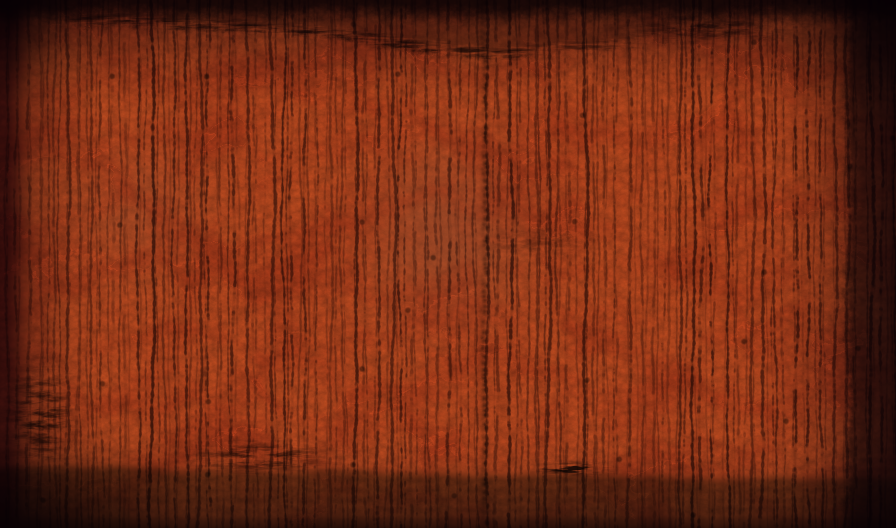
Reproduce this texture procedurally as a Shadertoy shader.

```glsl
float hash(vec2 p) {
    vec3 q = fract(vec3(p.xyx) * 0.1031);
    q += dot(q, q.yzx + 33.33);
    return fract((q.x + q.y) * q.z);
}

// Distance to the nearest scattered point.
float cellular(vec2 p) {
    vec2 cell = floor(p);
    float nearest = 2.0;
    for (int j = -1; j <= 1; j++)
    for (int i = -1; i <= 1; i++) {
        vec2 id = cell + vec2(i, j);
        vec2 site = id + vec2(hash(id), hash(id + 57.3));
        nearest = min(nearest, distance(p, site));
    }
    return nearest;
}

float layeredCells(vec2 p) {
    float sum = 0.0, gain = 0.5;
    for (int i = 0; i < 4; i++) {
        sum += gain * cellular(p);
        p = mat2(1.6, 1.2, -1.2, 1.6) * p + 11.7;
        gain *= 0.55;
    }
    return sum;
}

float waves(float t, float seed) {
    return 0.5 * sin(t + seed) + 0.3 * sin(2.3 * t + seed * 1.7) + 0.2 * sin(5.9 * t + seed * 2.9);
}

// Hand-drawn vertical lines, bent at the fold, with beaded broken ink.
float inkLines(vec2 p, float count, float fold, float width, float seed, float rough, float soft) {
    float x = p.x * count, ink = 0.0;
    float base = floor(x);
    for (int i = -1; i <= 1; i++) {
        float id = base + float(i);
        float a = hash(vec2(id, seed)), b = hash(vec2(id, seed + 7.0));
        float bend = (b - 0.5) * 1.6 * (0.3 - abs(p.y - fold)) + 0.16 * waves(p.y * 12.0, a * 40.0);
        float center = id + 0.5 + (a - 0.5) * 0.5 + bend;
        float d = abs(x - center) / count;
        float w = width * (0.75 + 0.5 * b + 0.25 * waves(p.y * 50.0, a * 90.0) + rough);
        float gap = smoothstep(-0.5, 0.2, waves(p.y * 37.0, b * 70.0) + a * 1.2 - 0.3 + 0.5 * rough);
        float line = 1.0 - smoothstep(w - soft, w + soft, d);
        ink = max(ink, line * mix(0.2, 1.0, gap) * (0.4 + 0.6 * hash(vec2(id, seed + 19.0))));
    }
    return ink;
}

float blob(vec2 p, vec2 center, vec2 size) {
    vec2 q = (p - center) / size;
    return exp(-dot(q, q));
}

// Dry-brush streaks confined to a soft patch.
float brush(vec2 uv, vec2 center, vec2 size, vec2 grain) {
    float bristles = 1.0 - smoothstep(0.15, 0.6, layeredCells(uv * grain));
    return blob(uv, center, size) * bristles;
}

void mainImage(out vec4 fragColor, in vec2 fragCoord) {
    vec2 uv = fragCoord / iResolution.xy;
    float aspect = iResolution.x / iResolution.y;
    float soft = max(1.0 / iResolution.y, 0.002);
    vec2 p = vec2(uv.x * aspect, uv.y);

    // Mottled stained paper
    float stain = layeredCells(p * vec2(5.0, 8.0) + 0.25 * waves(p.x * 9.0, p.y * 6.0));
    float fiber = layeredCells(p * vec2(42.0, 56.0));
    float beads = cellular(p * vec2(75.0, 95.0));
    vec3 color = mix(vec3(0.66, 0.26, 0.11), vec3(0.585, 0.2, 0.088), smoothstep(0.25, 0.75, stain));
    color *= 0.97 + 0.4 * (0.48 - fiber) + 0.08 * (0.45 - beads);
    float pale = blob(uv, vec2(0.5, 0.56), vec2(0.08, 0.15)) + 0.5 * blob(uv, vec2(0.15, 0.6), vec2(0.07, 0.12));
    color = mix(color, vec3(0.54, 0.28, 0.17), 0.6 * pale * (1.2 - stain));

    // Thin paper creases
    float fold = abs(waves(p.x * 7.0 + 3.0 * stain, 1.0) + waves(p.y * 9.0 - 2.0 * p.x, 4.0) + 0.4 * (fiber - 0.45));
    color *= 1.0 + 0.14 * (1.0 - smoothstep(0.0, 0.07, fold)) * smoothstep(0.35, 0.6, stain);

    // Bold ink lines with faint dashes between
    float rough = 1.3 * (0.47 - beads) + 0.8 * (0.45 - fiber);
    float bold = inkLines(p, 44.0, 0.57, 0.0022, 3.0, rough, soft);
    float fine = inkLines(p + 0.013, 53.0, 0.57, 0.0013, 41.0, 1.6 * rough, soft);
    color *= mix(vec3(1.0), vec3(0.42, 0.38, 0.42), max(bold, fine * 0.75));
    float seam = exp(-pow((uv.x - 0.541 - 0.002 * waves(uv.y * 9.0, 2.0)) / 0.004, 2.0));
    color *= 1.0 - 0.38 * seam * (1.2 - 1.2 * beads);

    // A few specks
    float speck = 1.0 - smoothstep(0.01, 0.03, cellular(p * 4.0 + 3.1));
    color *= 1.0 - 0.4 * speck;

    // Broad falloff toward the borders
    float sides = smoothstep(-0.05, 0.12, uv.x) * smoothstep(-0.03, 0.16, 1.0 - uv.x);
    float ends = smoothstep(-0.14, 0.2, uv.y) * smoothstep(-0.06, 0.22, 1.0 - uv.y);
    color *= mix(0.5, 1.0, sides) * mix(0.46, 1.0, ends);

    // Painted bands with ragged inner edges
    float ragX = 0.003 * waves(uv.y * 17.0, 0.8) + 0.008 * (fiber - 0.45);
    float ragY = 0.005 * waves(uv.x * 23.0, 2.1) + 0.016 * (fiber - 0.45);
    float bottom = 1.0 - smoothstep(-0.012, 0.012, uv.y - 0.115 + 0.025 * uv.x + ragY);
    float right = 0.65 * smoothstep(-0.006, 0.006, uv.x - 0.946 + ragX) + 0.35 * smoothstep(0.92, 0.97, uv.x + ragX);
    float left = 1.0 - smoothstep(-0.014, 0.018, uv.x - 0.02 + ragX);
    color *= mix(vec3(1.0), vec3(0.62, 0.67, 0.64), bottom);
    color *= mix(vec3(1.0), vec3(0.46, 0.46, 0.52), right);
    color *= mix(vec3(1.0), vec3(0.5, 0.36, 0.48), left);

    // Sagging dry streak along the top, with a shaded margin above it
    float sag = 0.96 - 0.058 * exp(-pow((uv.x - 0.57) / 0.22, 2.0));
    float above = uv.y - sag + ragY;
    float dry = 1.0 - smoothstep(0.15, 0.65, layeredCells(uv * vec2(16.0, 90.0)));
    float streak = exp(-pow(above / 0.011, 2.0)) * dry;
    streak *= smoothstep(0.04, 0.1, uv.x) * (1.0 - smoothstep(0.5, 0.85, uv.x));
    color *= 1.0 - 0.75 * streak;
    color *= 1.0 - 0.22 * smoothstep(-0.01, 0.02, above);
    color *= 1.0 - 0.72 * smoothstep(0.95, 0.995, uv.y + ragY);

    // Brushed smudges and scratches
    float smudge = 1.6 * brush(uv, vec2(0.64, 0.112), vec2(0.03, 0.01), vec2(24.0, 90.0));
    smudge += brush(uv, vec2(0.29, 0.135), vec2(0.06, 0.025), vec2(20.0, 70.0));
    smudge += brush(uv, vec2(0.045, 0.21), vec2(0.03, 0.08), vec2(26.0, 65.0));
    smudge += 0.8 * brush(uv, vec2(0.79, 0.945), vec2(0.08, 0.022), vec2(22.0, 60.0));
    smudge += 0.35 * brush(uv, vec2(0.6, 0.54), vec2(0.05, 0.025), vec2(28.0, 50.0));
    color *= 1.0 - 0.8 * min(smudge, 1.0);

    // Burnt rim, dark corners and faint weave
    float rim = smoothstep(0.0, 0.05, uv.y + 0.018 + ragY) * smoothstep(-0.03, 0.025, 1.0 - uv.x);
    float corners = blob(uv, vec2(0.0), vec2(0.14, 0.12)) + blob(uv, vec2(1.0), vec2(0.08, 0.18));
    corners += blob(uv, vec2(0.0, 1.0), vec2(0.07, 0.12)) + 0.4 * blob(uv, vec2(1.0, 0.0), vec2(0.08, 0.1));
    color *= mix(0.4, 1.0, rim) * (1.0 - 0.72 * min(corners, 1.0));
    float weave = sin(p.x * 330.0) + sin(p.y * 330.0);
    color *= 1.0 + 0.03 * weave * max(max(bottom, right), left);
    color += vec3(0.022, 0.0, 0.014) * (1.0 - sides * ends);
    fragColor = vec4(clamp(color, 0.0, 1.0), 1.0);
}
```
